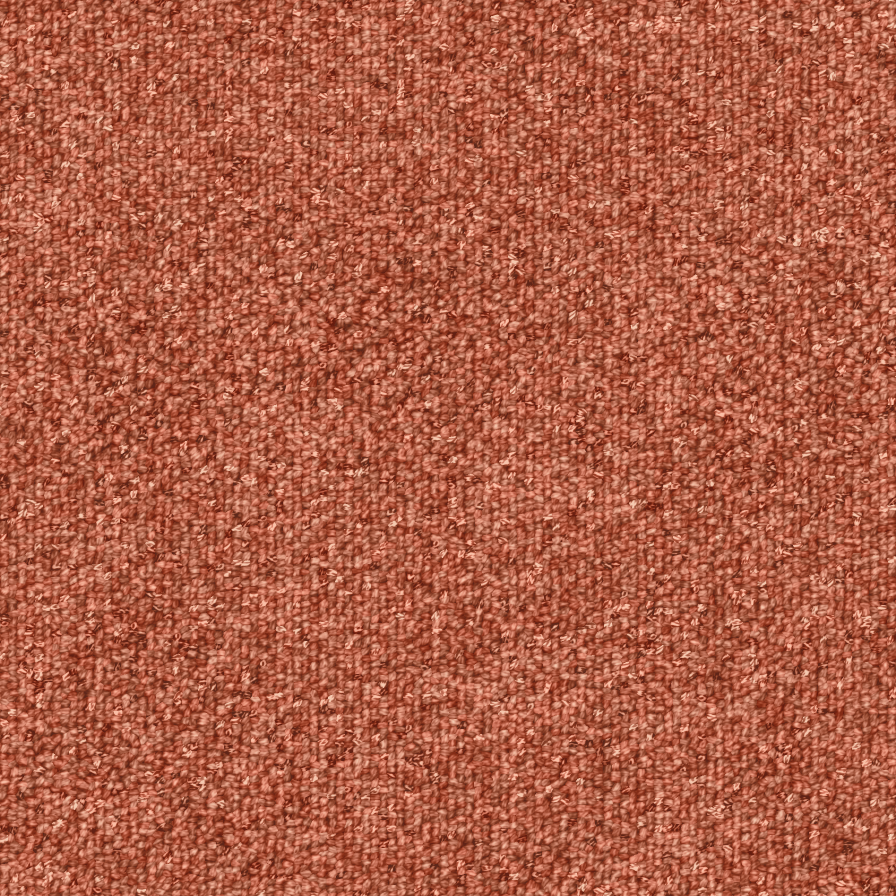
Reproduce this texture procedurally as a WebGL 2 fragment shader.

```glsl
#version 300 es
precision highp float;
// Terracotta loop-pile carpet: ribbed columns of small, tilted yarn loops.

#define COLUMNS 104.0       // loop columns per canvas height
#define ROWS 136.0          // loops along each column
#define LOOP_RADII vec2(0.60, 0.42)
#define LOOP_TILT 0.50      // mean slant in radians
#define JITTER 0.50         // scatter of the loop centres
#define RELIEF 0.62         // contrast of crown against gap
#define YARN_SPREAD 0.52    // tone range between loops
#define FIBRE 0.75          // strength of the strands in a loop
#define GRAIN 0.45          // strength of the fine specks
#define MOTTLE 0.08         // strength of the broad patches
#define FLECKS 0.06         // share of dark loops, and of pale ones
#define MEAN_TONE 0.47

uniform vec2 u_resolution;
out vec4 fragColor;

vec3 hash3(vec2 p) {
  vec3 q = fract(p.xyx * vec3(0.1031, 0.1030, 0.0973));
  q += dot(q, q.yxz + 33.33);
  return fract((q.xxy + q.yzz) * q.zyx);
}

float gradientDot(vec2 cell, vec2 offset) {
  float angle = 6.2832 * hash3(cell + 71.0).x;
  return dot(vec2(cos(angle), sin(angle)), offset);
}

float gradientNoise(vec2 p) {
  vec2 i = floor(p), f = p - i;
  vec2 w = f * f * f * (f * (f * 6.0 - 15.0) + 10.0);
  vec2 e = vec2(1.0, 0.0);
  float low = mix(gradientDot(i, f), gradientDot(i + e, f - e), w.x);
  float high = mix(gradientDot(i + e.yx, f - e.yx), gradientDot(i + e.xx, f - e.xx), w.x);
  return mix(low, high, w.y);
}

// Colour ramp from gap shadow through rust to pale salmon.
vec3 yarnColour(float tone) {
  vec3 c = mix(vec3(0.38, 0.13, 0.08), vec3(0.52, 0.20, 0.11), smoothstep(-0.6, 0.0, tone));
  c = mix(c, vec3(0.64, 0.31, 0.21), clamp(tone / 0.33, 0.0, 1.0));
  c = mix(c, vec3(0.80, 0.48, 0.39), clamp((tone - 0.33) / 0.41, 0.0, 1.0));
  c = mix(c, vec3(0.90, 0.60, 0.50), clamp((tone - 0.74) / 0.26, 0.0, 1.0));
  return mix(c, vec3(0.97, 0.77, 0.67), clamp((tone - 1.0) / 0.5, 0.0, 1.0));
}

vec3 carpet(vec2 uv) {
  vec2 p = uv * vec2(COLUMNS, ROWS);
  float patches = gradientNoise(uv * 5.0) + gradientNoise(uv * 17.0 + 9.0);
  float disorder = JITTER * (1.0 + 0.8 * gradientNoise(uv * 4.0 + 31.0));

  // Find the loop that stands highest here.
  float crown = -9.0;
  vec2 strand = vec2(0.0), topId = vec2(0.0);
  for (int i = -1; i <= 1; i++) {
    float column = floor(p.x) + float(i);
    float y = p.y + hash3(vec2(column, 5.0)).x;
    for (int j = -1; j <= 1; j++) {
      vec2 id = vec2(column, floor(y) + float(j));
      vec3 rnd = hash3(id + 13.0);
      vec2 centre = id + 0.5 + disorder * (rnd.xy - 0.5);
      vec2 d = (vec2(p.x, y) - centre) * vec2(1.0, COLUMNS / ROWS);
      float angle = LOOP_TILT + 1.6 * (rnd.z - 0.5);
      float c = cos(angle), s = sin(angle);
      vec2 along = vec2(c * d.x + s * d.y, c * d.y - s * d.x);
      vec2 scaled = along / LOOP_RADII;
      float height = 1.0 - dot(scaled, scaled) + 0.4 * (rnd.x - 0.5);
      if (height > crown) {
        crown = height;
        strand = along;
        topId = id;
      }
    }
  }

  // Yarn tone, relief, strands and fine specks.
  vec3 yarn = hash3(topId + 207.0);
  float tone = MEAN_TONE + MOTTLE * patches;
  tone += YARN_SPREAD * (yarn.x - 0.5);
  tone += RELIEF * (max(crown, -0.5) - 0.5) + 0.25 * strand.y;
  float fibre = gradientNoise(strand * vec2(1.9, 4.0) + 19.0 * yarn.xy);
  tone += FIBRE * fibre + GRAIN * gradientNoise(p * vec2(2.1, 1.7) + 43.0);

  // Flecks cover only part of a loop, so they stay small and ragged.
  float part = smoothstep(-0.15, 0.2, fibre);
  tone -= 0.75 * step(yarn.y, FLECKS) * (1.0 - part);
  tone += 0.65 * step(1.0 - FLECKS, yarn.y) * part;

  // Some yarns lean to red, some to orange.
  return yarnColour(tone) + (yarn.z - 0.5) * vec3(0.03, -0.05, -0.05);
}

void main() {
  // Four samples per pixel smooth the loop edges.
  vec3 sum = vec3(0.0);
  for (int k = 0; k < 4; k++) {
    vec2 shift = vec2(k % 2, k / 2) * 0.5 - 0.25;
    sum += carpet((gl_FragCoord.xy + shift) / u_resolution.y);
  }
  fragColor = vec4(sum * 0.25, 1.0);
}
```
